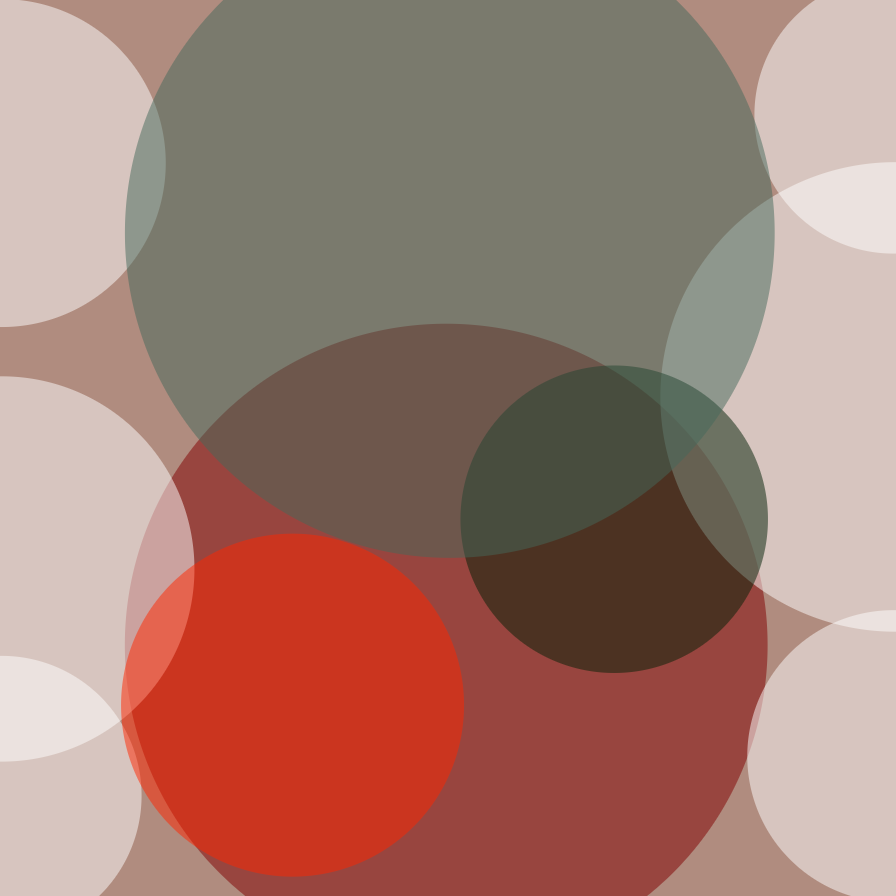
Reproduce this background procedurally as a Shadertoy shader.

```glsl
const vec3 CLAY   = vec3(0.690, 0.549, 0.498);
const vec3 WINE   = vec3(0.502, 0.000, 0.000);
const vec3 WHITE  = vec3(1.0);
const vec3 SCARLET = vec3(1.000, 0.145, 0.000);
const vec3 UMBER  = vec3(0.000, 0.122, 0.020);
const vec3 SAGE   = vec3(0.267, 0.408, 0.353);

// Soft-edged disc coverage; disc holds centre (xy) and radius (z)
float discMask(vec2 p, vec3 disc, float pixel) {
    float d = length(p - disc.xy) - disc.z;
    return clamp(0.5 - d / pixel, 0.0, 1.0);
}

// Lay a translucent disc over the colour beneath it
vec3 layDisc(vec3 base, vec2 p, vec3 disc, vec3 tint, float opacity, float pixel) {
    return mix(base, tint, opacity * discMask(p, disc, pixel));
}

void mainImage(out vec4 fragColor, in vec2 fragCoord) {
    float pixel = 1.0 / min(iResolution.x, iResolution.y);
    vec2 p = (fragCoord - 0.5 * iResolution.xy) * pixel + 0.5;

    // Large lower disc
    vec3 wineShade = vec3(0.596, 0.271, 0.247);
    vec3 color = layDisc(CLAY, p, vec3(0.498, 0.280, 0.3587), wineShade, 1.0, pixel);

    // Pale discs along both sides
    vec3 paleDiscs[6] = vec3[6](
        vec3(0.002, 0.818, 0.183),
        vec3(0.002, 0.365, 0.215),
        vec3(0.002, 0.112, 0.156),
        vec3(0.997, 0.872, 0.155),
        vec3(0.999, 0.557, 0.262),
        vec3(0.997, 0.156, 0.163)
    );
    for (int i = 0; i < 6; i++) {
        color = layDisc(color, p, paleDiscs[i], WHITE, 0.5, pixel);
    }

    // Small bright and dark discs, then the large upper disc
    color = layDisc(color, p, vec3(0.3265, 0.213, 0.1914), SCARLET, 0.5, pixel);
    color = layDisc(color, p, vec3(0.6855, 0.4205, 0.1716), UMBER, 0.5, pixel);
    color = layDisc(color, p, vec3(0.502, 0.740, 0.3626), SAGE, 0.5, pixel);

    fragColor = vec4(color, 1.0);
}
```
